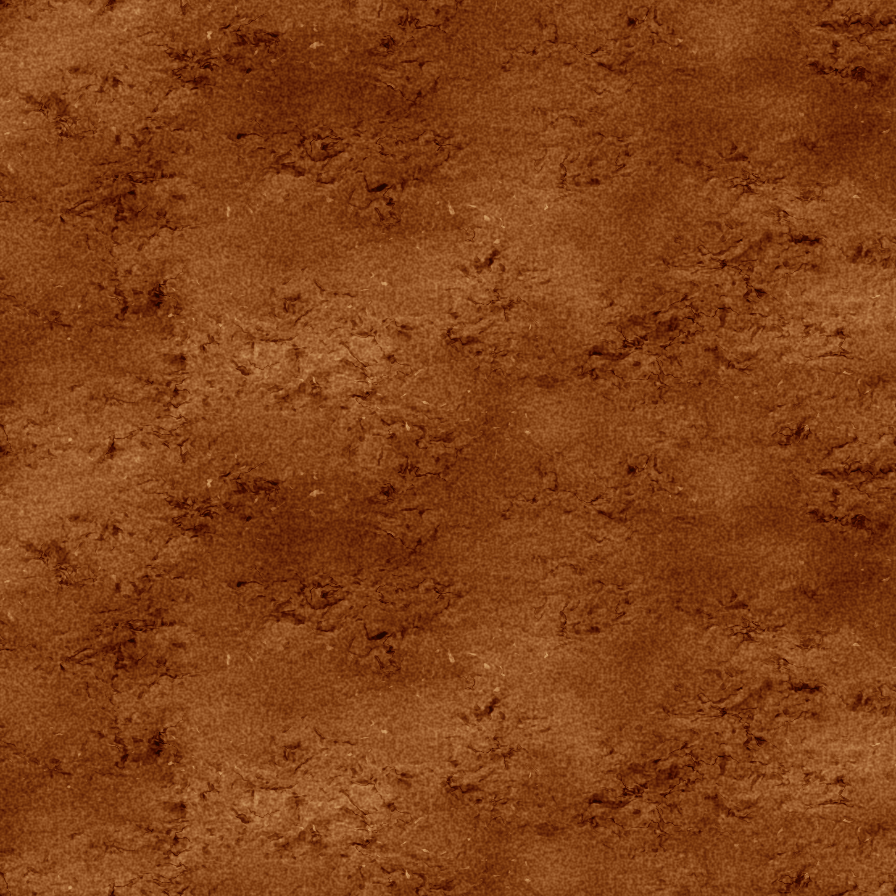
Reproduce this texture procedurally as a WebGL 1 fragment shader.

```glsl
precision highp float;
uniform vec2 u_resolution;

float hash(vec2 p) {
  vec3 q = fract(p.xyx * vec3(0.1031, 0.1030, 0.0973));
  q += dot(q, q.yzx + 33.33);
  return fract((q.x + q.y) * q.z);
}

float slope(vec2 cell, vec2 offset, float rows) {
  float angle = 6.2832 * hash(vec2(cell.x + rows * 7.0 + 50.0, mod(cell.y, rows) + 3.0));
  return dot(vec2(cos(angle), sin(angle)), offset);
}

// Gradient noise that repeats vertically after the given rows
float noise(vec2 p, float rows) {
  vec2 i = floor(p), f = p - i;
  vec2 w = f * f * f * (f * (f * 6.0 - 15.0) + 10.0);
  vec2 e = vec2(1.0, 0.0);
  float bottom = mix(slope(i, f, rows), slope(i + e, f - e, rows), w.x);
  float top = mix(slope(i + e.yx, f - e.yx, rows), slope(i + 1.0, f - 1.0, rows), w.x);
  return mix(bottom, top, w.y);
}

// Every layer tiles twice over the canvas height
float layer(vec2 uv, vec2 cells) {
  return noise(uv * cells, cells.y * 0.5);
}

float fbm(vec2 uv, vec2 cells) {
  float sum = 0.0, amp = 1.0;
  for (int k = 0; k < 5; k++) {
    sum += amp * layer(uv, cells);
    cells *= 2.0;
    amp *= 0.58;
  }
  return sum;
}

// Rounded lumps parted by sharp creases
float lumps(vec2 uv) {
  float sum = 0.0, amp = 1.0;
  vec2 cells = vec2(15.0, 20.0);
  for (int k = 0; k < 4; k++) {
    sum += amp * abs(layer(uv, cells));
    cells *= 2.0;
    amp *= 0.68;
  }
  return sum;
}

float ramp(float from, float to, float x) {
  return clamp((x - from) / (to - from), 0.0, 1.0);
}

vec3 earthColor(float tone) {
  vec3 shadow = vec3(0.13, 0.02, 0.0);
  vec3 umber = vec3(0.28, 0.05, 0.0);
  vec3 rust = vec3(0.49, 0.23, 0.055);
  vec3 ochre = vec3(0.65, 0.40, 0.21);
  vec3 sand = vec3(0.82, 0.62, 0.40);
  vec3 color = mix(shadow, umber, ramp(0.13, 0.28, tone));
  color = mix(color, rust, ramp(0.28, 0.49, tone));
  color = mix(color, ochre, ramp(0.49, 0.65, tone));
  return mix(color, sand, ramp(0.65, 0.82, tone));
}

void main() {
  vec2 uv = gl_FragCoord.xy / u_resolution.y;
  vec2 warped = uv + 0.016 * vec2(fbm(uv, vec2(13.0, 16.0)), fbm(uv + 2.3, vec2(11.0, 14.0)));
  float rough = smoothstep(-0.25, 0.3, fbm(uv + 3.7, vec2(5.0, 8.0)));

  // Broad stains and lumps lit from the upper left
  float stain = fbm(warped, vec2(3.0, 4.0)) + 0.4 * fbm(warped + 8.2, vec2(9.0, 14.0));
  float height = lumps(warped);
  float relief = height - lumps(warped + vec2(-0.002, 0.0035));
  float tone = 0.53 + 0.155 * stain + 0.26 * relief * (0.4 + 0.6 * rough);

  // Creases and shadows beneath ledges, mostly in the rough zones
  tone -= 0.15 * (1.0 - smoothstep(0.1, 0.26, height)) * rough;
  vec2 ledges = vec2(8.0, 14.0);
  float overhang = fbm(warped + vec2(-0.004, 0.014), ledges) - fbm(warped, ledges);
  tone -= 0.17 * smoothstep(0.2, 0.55, overhang) * (0.2 + 0.8 * rough);

  // Broken cracks
  float seam = abs(fbm(warped + 5.1, vec2(13.0, 20.0)));
  float broken = smoothstep(-0.05, 0.2, layer(uv + 1.9, vec2(17.0, 26.0)));
  tone -= 0.2 * (1.0 - smoothstep(0.0, 0.08, seam)) * broken * rough;

  // Pits, pale crumbs and fine grit
  float pits = smoothstep(0.3, 0.46, layer(warped, vec2(84.0, 110.0)));
  tone -= 0.14 * pits * (0.15 + 0.85 * rough);
  float crumbs = smoothstep(0.38, 0.52, layer(warped + 4.3, vec2(100.0, 110.0)));
  tone += 0.2 * crumbs * smoothstep(0.0, 0.25, layer(uv + 6.1, vec2(7.0, 10.0)));
  tone += 0.13 * layer(uv, vec2(340.0)) + 0.1 * layer(uv + 0.7, vec2(190.0));

  gl_FragColor = vec4(earthColor(tone), 1.0);
}
```
